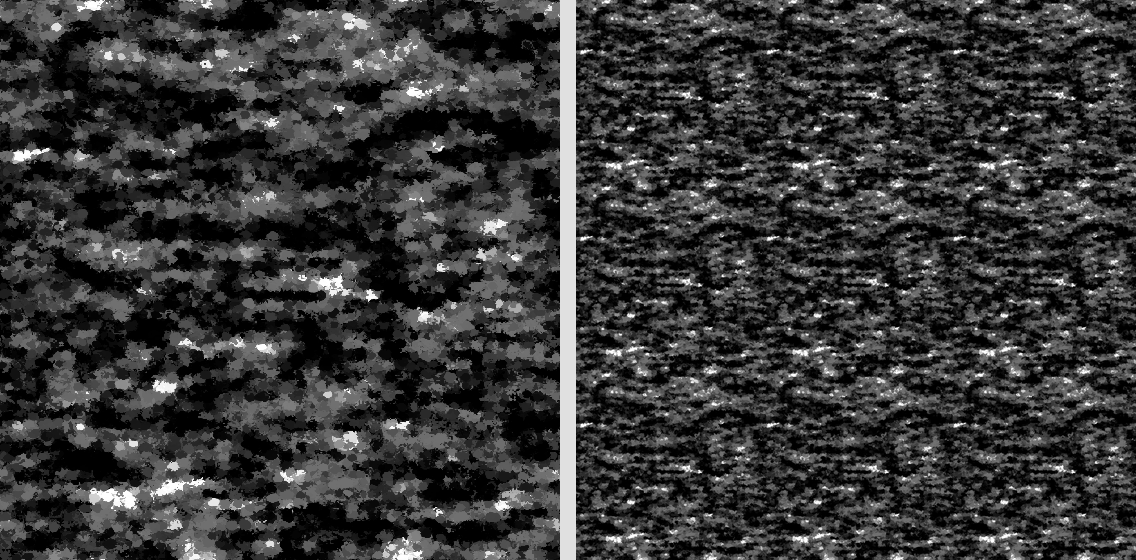
Left, the tile; right, the same tile 3 across and 3 down.
A Shadertoy shader for this texture:

```glsl
// Tileable dark field of overlapping grey paint dabs gathered in flat streaks.
// Layers of jittered discs with crumbly rims are painted over each other; each
// disc takes one flat tone from wide, wrapping noise sampled at its centre.

const float LAYERS = 6.0;
const vec2 DAB_GRID = vec2(44.0, 56.0);      // dabs per canvas in each layer
const vec2 STREAK_FREQ = vec2(11.0, 38.0);   // long flat clusters
const vec2 CLUMP_FREQ = vec2(27.0, 60.0);    // short clumps
const float NOISE_DEVIATION = 0.2146;        // spread of smooth value noise
const float HASH_DEVIATION = 0.2887;         // spread of the plain hash
const float MID_GREY = 0.44;
const float TAU = 6.2831853;

float hash(vec2 p, float seed) {
    return fract(sin(dot(p, vec2(127.1, 311.7)) + seed * 74.7) * 43758.5453);
}

// Value noise that repeats after freq cells, so it wraps on the canvas.
float wrapNoise(vec2 uv, vec2 freq, float seed) {
    vec2 p = uv * freq;
    vec2 cell = floor(p);
    vec2 f = fract(p);
    f = f * f * (3.0 - 2.0 * f);
    vec2 a = mod(cell, freq);
    vec2 b = mod(cell + 1.0, freq);
    float low = mix(hash(a, seed), hash(vec2(b.x, a.y), seed), f.x);
    float high = mix(hash(vec2(a.x, b.y), seed), hash(b, seed), f.x);
    return mix(low, high, f.y);
}

// Signed level with a spread near one; jitter is a random value from 0 to 1.
float streakLevel(vec2 uv, float jitter) {
    uv.y += 0.008 * sin(TAU * (uv.x + uv.y)) + 0.005 * sin(TAU * (3.0 * uv.x - 2.0 * uv.y));
    float streak = (wrapNoise(uv, STREAK_FREQ, 1.0) - 0.5) / NOISE_DEVIATION;
    float clump = (wrapNoise(uv, CLUMP_FREQ, 2.0) - 0.5) / NOISE_DEVIATION;
    float single = (jitter - 0.5) / HASH_DEVIATION;
    return 0.58 * streak + 0.66 * clump + 0.52 * single;
}

// Black floor, a ramp to a mid grey plateau, then rare bright highlights.
float toneOf(float level) {
    float body = clamp(0.18 + 0.235 * level, 0.0, MID_GREY);
    return body + (1.0 - MID_GREY) * smoothstep(1.68, 2.4, level);
}

// Opacity of a dab; ragged pushes the rim in and out by the grain.
float dabMask(vec2 offset, vec2 radius, float grain, float ragged, float softness) {
    float d = length(offset / radius) + grain * ragged;
    return 1.0 - smoothstep(1.0 - softness, 1.0, d);
}

// Paints one layer of dabs over the tone below it.
float paintLayer(float below, vec2 uv, float grain, float seed) {
    float tone = below;
    vec2 home = floor(uv * DAB_GRID);
    for (int y = -1; y <= 1; y++) {
        for (int x = -1; x <= 1; x++) {
            vec2 cell = home + vec2(x, y);
            vec2 id = mod(cell, DAB_GRID);
            vec2 jitter = 0.15 + 0.7 * vec2(hash(id, seed), hash(id, seed + 0.31));
            vec2 centre = (cell + jitter) / DAB_GRID;
            float size = mix(0.0065, 0.0105, hash(id, seed + 0.47));
            vec2 radius = size * vec2(mix(1.0, 1.5, hash(id, seed + 0.59)), 1.0);
            float dryness = hash(id, seed + 0.73);
            float ragged = mix(0.5, 3.2, dryness);
            float mask = dabMask(uv - centre, radius, grain, ragged, mix(0.15, 0.3, dryness));
            float dabTone = toneOf(streakLevel(centre, hash(id, seed + 0.89)));
            tone = mix(tone, dabTone, mask * mix(1.0, 0.85, dryness));
        }
    }
    return tone;
}

// Fine roughness around zero that breaks up the rims of the dabs.
float rimGrain(vec2 uv, float seed) {
    return 0.5 * wrapNoise(uv, vec2(120.0, 140.0), seed)
         + 0.5 * wrapNoise(uv, vec2(310.0, 340.0), seed + 0.5) - 0.5;
}

void mainImage(out vec4 fragColor, in vec2 fragCoord) {
    vec2 uv = fragCoord / iResolution.xy;

    // Ground tone, then the dabs from bottom to top, each layer with its own grain.
    float tone = toneOf(streakLevel(uv, 0.5));
    for (float layer = 0.0; layer < LAYERS; layer++) {
        float seed = 5.0 + layer * 1.37;
        tone = paintLayer(tone, uv, rimGrain(uv, seed + 20.0), seed);
    }

    fragColor = vec4(vec3(tone), 1.0);
}
```
